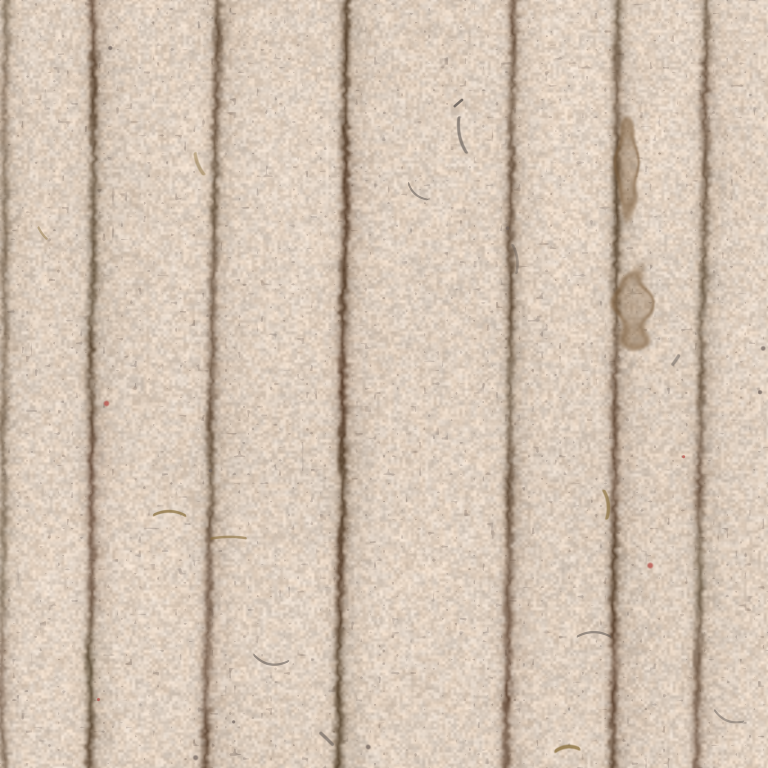
Give the GLSL for this texture, as a three.js fragment shader.

```glsl
// Draws pale grainy pressed board with seven uneven upright grooves, stains and stray fibres.
varying vec2 vUv;

float hash(vec2 p) {
  vec3 q = fract(p.xyx * 0.1031);
  q += dot(q, q.yzx + 33.33);
  return fract((q.x + q.y) * q.z);
}

float noise(vec2 p) {
  vec2 cell = floor(p);
  vec2 f = fract(p);
  f = f * f * (3.0 - 2.0 * f);
  return mix(mix(hash(cell), hash(cell + vec2(1.0, 0.0)), f.x),
             mix(hash(cell + vec2(0.0, 1.0)), hash(cell + 1.0), f.x), f.y);
}

// Dark core with a short fade on the left and a longer one on the right
vec4 grooveShade(vec4 d) {
  vec4 fade = mix(vec4(0.0065), vec4(0.014), step(0.0, d));
  return 0.52 * exp(-d * d / 0.00003) + 0.38 * exp(-abs(d) / fade);
}

float maxPart(vec4 v) {
  return max(max(v.x, v.y), max(v.z, v.w));
}

void main() {
  vec2 uv = vUv;

  // Board: broad mottling, fine grain and faint colour flecks
  float grain = noise(uv * 270.0) - 0.5;
  float coarse = noise(uv * 145.0 + 37.0) - 0.5;
  float mottle = noise(uv * vec2(7.0, 5.0) + 11.0) - 0.5;
  vec3 color = vec3(0.876, 0.814, 0.752) + 0.13 * grain + 0.06 * coarse + 0.025 * mottle;
  color += vec3(0.025, 0.0, -0.025) * (noise(uv * 120.0 + 71.0) - 0.5);
  float speck = smoothstep(0.86, 0.98, noise(uv * 170.0 + 90.0));
  color -= speck * vec3(0.13, 0.13, 0.12);

  // Grooves: each leans slightly and wavers with a gritty edge
  float waver = 0.004 * (noise(vec2(uv.x * 9.0, uv.y * 14.0)) - 0.5);
  float x = uv.x + waver + 0.005 * coarse;
  vec4 leftGrooves = x - mix(vec4(0.003, 0.117, 0.268, 0.441), vec4(0.007, 0.122, 0.284, 0.452), uv.y);
  vec4 rightGrooves = x - mix(vec4(0.660, 0.798, 0.908, 2.0), vec4(0.667, 0.804, 0.919, 2.0), uv.y);
  vec4 leftShade = grooveShade(leftGrooves) * vec4(0.65, 0.95, 0.9, 1.1);
  vec4 rightShade = grooveShade(rightGrooves) * vec4(0.9, 0.95, 0.85, 0.0);
  float shade = max(maxPart(leftShade), maxPart(rightShade));
  shade *= 0.82 + 0.36 * noise(vec2(uv.x * 30.0, uv.y * 22.0) + 5.0);
  vec3 grooveColor = mix(vec3(0.40, 0.29, 0.22), vec3(0.40, 0.34, 0.25), noise(uv * 8.0 + 23.0));
  color = mix(color, grooveColor + 0.08 * grain, clamp(shade, 0.0, 1.0));

  // Two brown stains beside the sixth groove, darker at their rims
  for (int i = 0; i < 2; i++) {
    float k = float(i);
    vec2 p = (uv - vec2(0.817 + 0.010 * k, 0.785 - 0.180 * k)) / vec2(0.017 + 0.009 * k, 0.058);
    float r = length(p) + 0.7 * (noise(uv * 38.0 + 50.0 * k) - 0.5);
    float body = 1.0 - smoothstep(0.75, 1.05, r);
    float rim = exp(-pow((r - 0.8) / 0.16, 2.0));
    color = mix(color, vec3(0.50, 0.38, 0.25), 0.3 * body + 0.32 * rim);
  }

  // Scattered curved fibres, olive or grey
  for (int i = 0; i < 15; i++) {
    float k = float(i);
    vec2 center = vec2(hash(vec2(k, 3.0)), fract(k * 0.618 + 0.2 * hash(vec2(k, 8.0))));
    float angle = 6.2832 * hash(vec2(k, 15.0));
    vec2 along = vec2(cos(angle), sin(angle));
    vec2 d = uv - center;
    vec2 p = vec2(dot(d, along), dot(d, vec2(-along.y, along.x)));
    float halfLength = mix(0.006, 0.024, hash(vec2(k, 21.0)));
    p.y += (hash(vec2(k, 27.0)) - 0.5) * 40.0 * p.x * p.x;
    p.x -= clamp(p.x, -halfLength, halfLength);
    float width = mix(0.0014, 0.0026, hash(vec2(k, 33.0)));
    float ink = 1.0 - smoothstep(width * 0.4, width * 1.5, length(p));
    vec3 fibre = mix(vec3(0.55, 0.45, 0.25), vec3(0.38, 0.35, 0.33), step(0.6, hash(vec2(k, 41.0))));
    color = mix(color, fibre, ink * mix(0.4, 0.85, hash(vec2(k, 47.0))));
  }

  // Small red, brown and grey dots
  for (int i = 0; i < 12; i++) {
    float k = float(i);
    vec2 center = vec2(hash(vec2(k, 61.0)), hash(vec2(k, 67.0)));
    float radius = mix(0.002, 0.0045, hash(vec2(k, 73.0)));
    float dotMask = 1.0 - smoothstep(radius * 0.4, radius * 1.2, length(uv - center));
    vec3 tint = mix(vec3(0.42, 0.37, 0.35), vec3(0.70, 0.26, 0.24), step(0.75, hash(vec2(k, 79.0))));
    color = mix(color, tint, 0.7 * dotMask);
  }

  gl_FragColor = vec4(clamp(color, 0.0, 1.0), 1.0);
}
```
